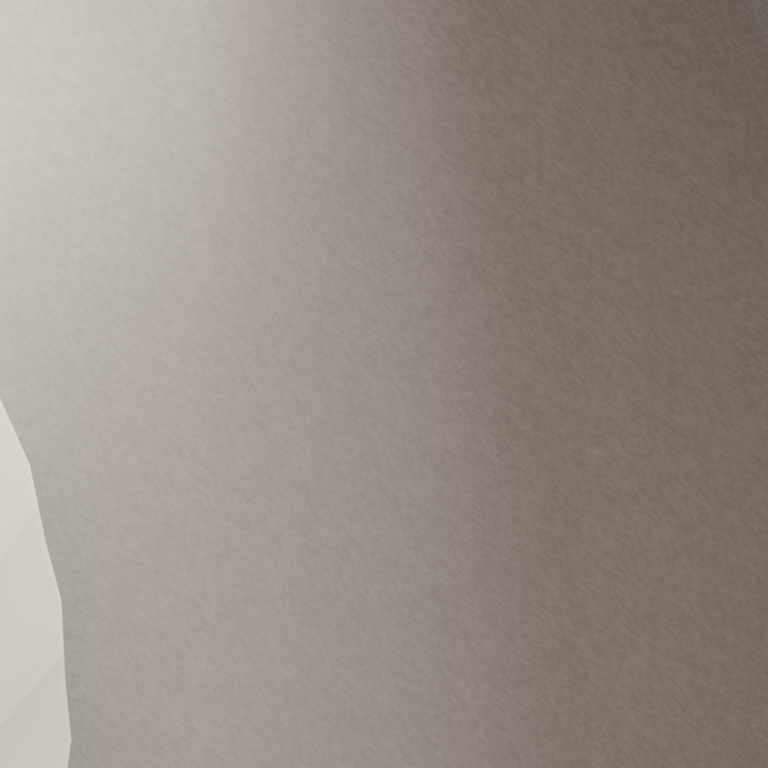
This texture is drawn by a WebGL 1 fragment shader. Its source:

```glsl
precision highp float;
// Softly lit taupe wall with slanted grain and a pale folded sheet at the lower left.

uniform vec2 u_resolution;

float hash(vec2 p) {
  vec3 q = fract(vec3(p.xyx) * 0.1031);
  q += dot(q, q.yzx + 33.33);
  return fract((q.x + q.y) * q.z);
}

float valueNoise(vec2 p) {
  vec2 i = floor(p);
  vec2 f = fract(p);
  f = f * f * (3.0 - 2.0 * f);
  float low = mix(hash(i), hash(i + vec2(1.0, 0.0)), f.x);
  float high = mix(hash(i + vec2(0.0, 1.0)), hash(i + vec2(1.0, 1.0)), f.x);
  return mix(low, high, f.y);
}

float bump(float d, float width) {
  return exp(-d * d / (width * width));
}

// Quadratic curve through start, middle and end values
float throughThree(vec3 v, float t) {
  return v.x * (1.0 - t) * (1.0 - 2.0 * t) + v.y * 4.0 * t * (1.0 - t) + v.z * t * (2.0 * t - 1.0);
}

// Brightness of the wall: five columns, each curved from bottom to top
float wallTone(vec2 p) {
  float c0 = throughThree(vec3(0.645, 0.735, 0.785), p.y);
  float c1 = throughThree(vec3(0.650, 0.680, 0.735), p.y);
  float c2 = throughThree(vec3(0.595, 0.597, 0.575), p.y);
  float c3 = throughThree(vec3(0.510, 0.495, 0.460), p.y);
  float c4 = throughThree(vec3(0.470, 0.460, 0.405), p.y);
  float x = p.x * 4.0;
  float tone = mix(c0, c1, clamp(x, 0.0, 1.0));
  tone = mix(tone, c2, clamp(x - 1.0, 0.0, 1.0));
  tone = mix(tone, c3, clamp(x - 2.0, 0.0, 1.0));
  tone = mix(tone, c4, clamp(x - 3.0, 0.0, 1.0));

  // Glow at the upper left and the dark crease leaning right downwards
  tone += 0.025 * bump(length(p - vec2(0.10, 0.85)), 0.22);
  float crease = p.x - mix(0.72, 0.62, p.y);
  return tone - mix(0.008, 0.03, p.y) * bump(crease, 0.07);
}

// Darker tones turn warmer
vec3 wallColor(float tone) {
  float warmth = mix(0.05, 0.012, clamp((tone - 0.48) / 0.31, 0.0, 1.0));
  return vec3(tone, tone - warmth, tone - warmth - 0.029);
}

float ramp(float a, float b, float v) {
  return clamp((v - a) / (b - a), 0.0, 1.0);
}

// Right edge of the sheet at a given height
float sheetEdge(float y) {
  float x = mix(0.088, 0.093, ramp(0.0, 0.036, y));
  x = mix(x, 0.085, ramp(0.036, 0.115, y));
  x = mix(x, 0.080, ramp(0.115, 0.219, y));
  x = mix(x, 0.059, ramp(0.219, 0.297, y));
  x = mix(x, 0.039, ramp(0.297, 0.395, y));
  return x - 0.039 * max(y - 0.395, 0.0) / 0.087;
}

// Soft step across a diagonal fold
float fold(vec2 p, vec2 origin, vec2 normal) {
  float d = dot(p - origin, normalize(normal));
  return smoothstep(-0.003, 0.003, d) * exp(-max(d, 0.0) / 0.04);
}

vec3 sheetColor(vec2 p, float inside) {
  vec3 color = mix(vec3(0.795, 0.780, 0.750), vec3(0.840, 0.828, 0.800), ramp(0.05, 0.42, p.y));
  color -= 0.022 * fold(p, vec2(0.04, 0.10), vec2(0.75, -0.65));
  color -= 0.014 * fold(p, vec2(0.02, 0.30), vec2(0.80, -0.60));
  return color + 0.015 * bump(inside, 0.006);
}

// Short streaks running down to the right, over finer specks
float slantedGrain(vec2 p) {
  vec2 q = vec2(p.x - p.y, p.x + p.y) * 0.7071 + 3.0;
  float streaks = valueNoise(q * vec2(110.0, 260.0)) - 0.5;
  float specks = valueNoise(q * vec2(300.0, 390.0) + 17.0) - 0.5;
  float mottling = valueNoise(q * vec2(38.0, 60.0) + 41.0) - 0.5;
  return streaks * 0.55 + specks * 0.5 + mottling * 0.2;
}

void main() {
  vec2 p = gl_FragCoord.xy / u_resolution;
  float pixel = 1.0 / min(u_resolution.x, u_resolution.y);
  float grain = slantedGrain(p);
  float outside = p.x - sheetEdge(p.y);

  // Wall with a faint cool shade beside the sheet
  vec3 color = wallColor(wallTone(p));
  float shade = exp(-max(outside, 0.0) / 0.05) * (1.0 - smoothstep(0.30, 0.50, p.y));
  color += shade * vec3(-0.025, -0.015, -0.008);

  // Small grey plane in the upper right corner
  float corner = dot(p - vec2(0.97, 1.0), normalize(vec2(0.06, 0.03)));
  color = mix(color, vec3(0.43, 0.41, 0.39), 0.6 * smoothstep(-0.004, 0.004, corner));
  color += grain * mix(0.055, 0.03, ramp(0.5, 0.8, color.r));

  // Sheet laid over the wall
  vec3 sheet = sheetColor(p, outside) + grain * 0.012;
  color = mix(sheet, color, smoothstep(-1.2 * pixel, 1.2 * pixel, outside));
  gl_FragColor = vec4(color, 1.0);
}
```
